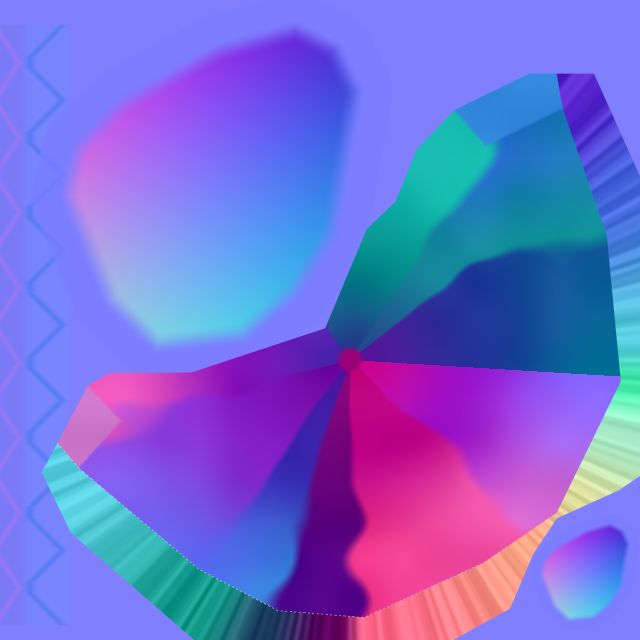
This texture map is drawn by a Shadertoy shader. Its source:

```glsl
const vec3 FLAT = vec3(.5, .5, 1);
const int BLUE_GROOVE = 0x47E, PINK_GROOVE = 0xB7E, CAP = 0x38D, FLANK = 0xC7C, KNOT = 0x907, SEAM = 0xBDC;
const vec2 HUB = vec2(.547, .4375), SMALL_CENTER = vec2(.914, .104);
const vec2 PEBBLE_CENTER = vec2(.331, .702), PEBBLE_HALF = vec2(.222, .249);
const float SMALL_SCALE = .3, PEBBLE_SOFT = .019;
const float TILE = .1172, SEAM_ANGLE = -3.5, FOLD_SOFT = 2.5, FOLD_ROUGH = 8.;
// Outlines as x, y pairs
const float FAN[44] = float[44](
  .508,.487, .573,.642, .618,.685, .651,.766, .71,.828, .827,.885, .928,.885, 1.02,.68,
  1.02,.27, .967,.234, .87,.19, .833,.134, .797,.049, .69,-.01, .315,-.01, .254,.043,
  .111,.167, .065,.262, .091,.31, .137,.397, .172,.417, .299,.418);
const float FACE[24] = float[24](
  .879,.831, .948,.633, .97,.404, .87,.199, .755,.12, .569,.035,
  .434,.046, .31,.111, .124,.268, .091,.306, -.1,.6, .85,1.);
const float PEBBLE[24] = float[24](
  .462,.951, .521,.922, .553,.857, .514,.635, .456,.544, .378,.479,
  .247,.464, .176,.531, .109,.694, .126,.766, .189,.833, .345,.919);
// Skirt colours, clockwise by angle
const float SKIRT_ANGLE[12] = float[12](-49., -32., -4., 5., 15., 32., 43., 86., 93., 108., 120., 155.);
const int SKIRT[12] = int[12](0x52C, 0x46D, 0x5CD, 0x4EA, 0xAEC, 0xDD9, 0xFA8, 0xF68, 0x606, 0x246, 0x198, 0x5CD);

// Colour from one hex digit per channel
vec3 rgb(int c) { return vec3(c >> 8, (c >> 4) & 15, c & 15) / 15.; }
float cover(float d, float soft) { return 1. - smoothstep(-soft, soft, d); }
float hash(vec2 p) {
  vec3 q = fract(p.xyx * .1031);
  q += dot(q, q.yzx + 33.33);
  return fract((q.x + q.y) * q.z);
}
float noise(vec2 p) {
  vec2 i = floor(p), f = smoothstep(0., 1., p - i), o = vec2(1, 0);
  return mix(mix(hash(i), hash(i + o), f.x), mix(hash(i + o.yx), hash(i + 1.), f.x), f.y);
}

// Polygon state: squared distance and sign
void addEdge(vec2 p, float ax, float ay, float bx, float by, inout vec2 s) {
  vec2 e = vec2(bx - ax, by - ay), w = p - vec2(ax, ay);
  vec2 o = w - e * clamp(dot(w, e) / dot(e, e), 0., 1.);
  s.x = min(s.x, dot(o, o));
  bvec3 c = bvec3(p.y >= ay, p.y < by, e.x * w.y > e.y * w.x);
  if (all(c) || all(not(c))) s.y = -s.y;
}

// Rounded pebble with a faint halo
vec3 pebble(vec3 col, vec2 p) {
  vec2 s = vec2(9, 1), q = (p - PEBBLE_CENTER) / PEBBLE_HALF;
  for (int i = 0, j = 22; i < 24; j = i, i += 2)
    addEdge(p, PEBBLE[j], PEBBLE[j + 1], PEBBLE[i], PEBBLE[i + 1], s);
  float d = s.y * sqrt(s.x);
  vec3 dome = vec3(.48 - .33 * q.x + .12 * q.y, .5 - .36 * q.y, .98 - .1 * dot(q, q));
  col = mix(col, vec3(.48, .49, 1), .7 * cover(d - .06, .004));
  return mix(col, dome, cover(d, PEBBLE_SOFT));
}

// Column of tiles with facing chevron grooves
vec3 strip(vec3 col, vec2 p) {
  float y = abs(fract((p.y - .023) / TILE) - .5) * TILE;
  float inside = cover(p.x - .108, .002) * cover(abs(p.y - .492) - .469, .002);
  vec3 tile = mix(vec3(.48, .48, .97), vec3(.47, .52, 1), smoothstep(.03, .05, p.x));
  tile = mix(tile, rgb(BLUE_GROOVE), .8 * cover(abs(p.x - .047 - max(0., y - .008)) - .004, .008));
  tile = mix(tile, rgb(PINK_GROOVE), .7 * cover(abs(p.x - .03 + .65 * y) - .002, .008));
  return mix(col, tile, inside);
}

// One fold of the fan, shaded from the hub to both rim corners
void fold(inout vec3 col, vec2 k, float start, float width, float reach, int core, int mid, int rimA, int rimB) {
  float t = k.x / reach, a = k.y - start;
  vec3 rim = mix(rgb(rimA), rgb(rimB), clamp(a / width, 0., 1.));
  vec3 c = mix(mix(rgb(core), rgb(mid), smoothstep(0., .55, t)), rim, smoothstep(.45, 1., t));
  col = mix(col, c, smoothstep(-FOLD_SOFT, FOLD_SOFT, a));
}
float corner(vec2 w, vec2 n, vec2 m) { return cover(-min(dot(w, n), dot(w, m)), .003); }
vec3 fanFace(vec2 p, float r, float angle) {
  float rough = noise(p * 16.) - .5, turn = mod(angle - SEAM_ANGLE, 360.);
  turn -= 14. * cover(r - .31, .11) * smoothstep(10., 35., turn) * cover(turn - 50., 10.);
  vec2 k = vec2(r, turn + rough * FOLD_ROUGH * smoothstep(0., 9., turn));
  vec3 c = FLAT;
  fold(c, k, -5., 33., .4, 0x519, 0x239, 0x079, 0x159);
  fold(c, k, 28.5, 32., .4, 0x248, 0x189, 0x199, 0x26C);
  fold(c, k, 60.5, 71., .3, 0x238, 0x088, 0x1BA, 0x2AB);
  fold(c, k, 131.5, 67., .37, 0x42A, 0x81B, 0xE5B, 0xE5B);
  fold(c, k, 198.5, 40., .42, 0x609, 0x82C, 0x95E, 0x56E);
  fold(c, k, 238.5, 19., .37, 0x419, 0x32A, 0x56E, 0x38D);
  fold(c, k, 257.5, 18., .37, 0x807, 0x607, 0x408, 0x508);
  fold(c, k, 275.5, 46., .3, 0xB07, 0xB08, 0xE38, 0xE5A);
  fold(c, k, 321.5, 35., .37, 0xC08, 0x91C, 0xD6C, 0x86F);
  c = mix(c, rgb(CAP), corner(p - vec2(.759, .772), vec2(.75, .66), vec2(-.44, .9)));
  c = mix(c, rgb(FLANK), corner(p - vec2(.189, .342), vec2(-.73, -.69), vec2(-.74, .67)));
  return mix(c, rgb(KNOT), cover(r - .018, .006)) + .06 * rough;
}

// Ribbed border of the fan
vec3 skirt(float angle) {
  vec3 c = rgb(SKIRT[0]);
  for (int i = 1; i < 12; i++)
    c = mix(c, rgb(SKIRT[i]), smoothstep(SKIRT_ANGLE[i - 1], SKIRT_ANGLE[i], -angle));
  return c + .16 * (noise(vec2(angle * 1.1, 3)) - .5);
}

void mainImage(out vec4 fragColor, in vec2 fragCoord) {
  vec2 p = fragCoord / iResolution.xy, v = p - HUB, outer = vec2(9, 1), inner = outer;
  float px = .75 / iResolution.y, angle = degrees(atan(v.y, v.x));
  vec3 col = pebble(strip(FLAT, p), p);
  col = pebble(col, (p - SMALL_CENTER) / SMALL_SCALE + PEBBLE_CENTER);
  for (int i = 0, j = 42; i < 44; j = i, i += 2) addEdge(p, FAN[j], FAN[j + 1], FAN[i], FAN[i + 1], outer);
  for (int i = 0, j = 22; i < 24; j = i, i += 2) addEdge(p, FACE[j], FACE[j + 1], FACE[i], FACE[i + 1], inner);
  float rim = sqrt(inner.x);
  vec3 fan = mix(skirt(angle), fanFace(p, length(v), angle), cover(inner.y * rim, px));
  // Dashed seam
  float dash = step(.5, fract(angle)) * step(angle, -50.);
  fan = mix(fan, rgb(SEAM), .7 * dash * cover(rim - .0006, px));
  col = mix(col, fan, cover(outer.y * sqrt(outer.x), px));
  fragColor = vec4(clamp(col, 0., 1.), 1);
}
```
